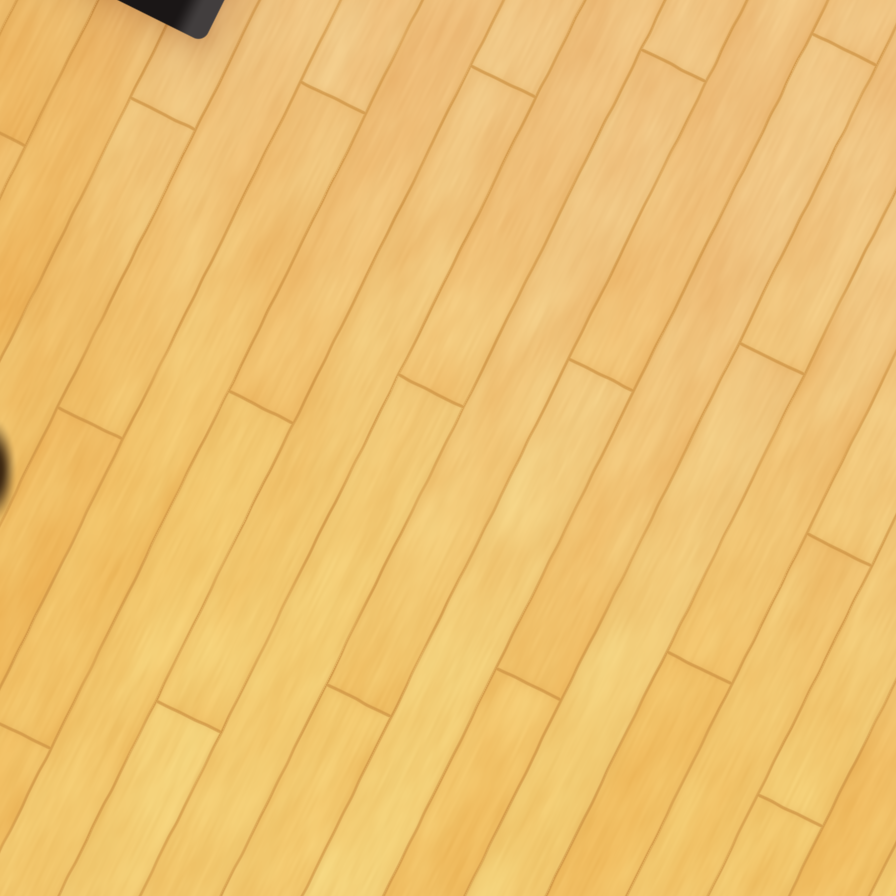
A Shadertoy shader for this texture:

```glsl
// Pale maple floor: slanted staggered planks with fine grain, thin seams and a dark furniture foot.

float hash(vec2 p) {
    vec3 q = fract(vec3(p.xyx) * 0.1031);
    q += dot(q, q.yzx + 33.33);
    return fract((q.x + q.y) * q.z);
}

float noise(vec2 p) {
    vec2 i = floor(p), f = fract(p);
    f = f * f * (3.0 - 2.0 * f);
    return mix(mix(hash(i), hash(i + vec2(1, 0)), f.x),
               mix(hash(i + vec2(0, 1)), hash(i + vec2(1, 1)), f.x), f.y);
}

float fbm(vec2 p) {
    float sum = 0.0, amp = 0.53;
    for (int i = 0; i < 4; i++) {
        sum += amp * noise(p);
        p = p * 2.03 + 17.3;
        amp *= 0.5;
    }
    return sum;
}

// Coverage of a soft line of the given half width at distance d
float line(float d, float halfWidth, float pixel) {
    return 1.0 - smoothstep(halfWidth - pixel, halfWidth + pixel, abs(d));
}

void mainImage(out vec4 fragColor, in vec2 fragCoord) {
    vec2 uv = fragCoord / iResolution.y;
    float pixel = 1.0 / iResolution.y;

    // Floor axes: x across the planks, y along them
    vec2 p = uv - vec2(0.4447, 0.5816);
    p = vec2(dot(p, vec2(0.8957, -0.4446)), dot(p, vec2(0.4446, 0.8957)));
    vec2 wobble = vec2(noise(vec2(p.y * 45.0, 3.0)), noise(vec2(p.x * 60.0, 8.0))) - 0.5;
    vec2 edge = p + wobble * 0.0013;

    // Staggered plank layout; the right-hand rows start lower
    vec2 size = vec2(0.0811, 0.791);
    float row = floor(edge.x / size.x);
    float along = edge.y - row * 0.4458 + step(5.5, row) * (0.258 - 0.06 * (row - 6.0));
    vec2 plank = vec2(row, floor(along / size.y));
    vec2 local = vec2(edge.x - row * size.x, along - plank.y * size.y);
    vec2 gap = min(local, size - local);
    float tone = hash(plank + 41.0);
    float tint = hash(plank + 87.0);

    // Base tone per plank, rosier toward the upper right
    vec3 color = mix(vec3(0.943, 0.738, 0.375), vec3(0.953, 0.812, 0.465), tone);
    float rosy = smoothstep(0.45, 1.35, uv.y + 0.45 * uv.x + 0.15 * tint);
    color = mix(color, vec3(0.937, 0.765, 0.53), 0.8 * rosy);
    color = mix(color, vec3(0.925, 0.705, 0.36), 0.55 * smoothstep(0.22, 0.0, uv.x) * uv.y);

    // Cloudy figure and fine streaked grain, shifted on every plank
    vec2 shift = vec2(tone, tint) * 50.0;
    float cloud = fbm(p * vec2(24.0, 10.0) + shift) - 0.5;
    float grain = noise(p * vec2(280.0, 28.0) + shift) - 0.5;
    float streak = fbm(p * vec2(90.0, 6.0) + shift) - 0.5;
    color += cloud * vec3(0.03, 0.10, 0.12);
    color += (grain * 0.024 + streak * 0.035) * vec3(0.7, 1.0, 1.1);

    // Seams of uneven strength, with a faint shadow beside them
    float wear = 0.5 + 0.5 * noise(vec2(p.y * 18.0, row * 7.0));
    float seam = line(gap.x, 0.0015, pixel) * wear;
    float joint = line(gap.y, 0.0017, pixel) * 0.9;
    float shadow = exp(-min(gap.x, gap.y) * 220.0);
    color = mix(color, vec3(0.86, 0.62, 0.29), 0.25 * shadow);
    color = mix(color, vec3(0.80, 0.57, 0.26), 0.75 * max(seam, joint));

    // Dark smudge on the left border
    float smudge = length((uv - vec2(-0.008, 0.475)) * vec2(1.0, 0.45));
    color *= mix(vec3(0.25, 0.2, 0.16), vec3(1.0), smoothstep(0.008, 0.028, smudge));

    // Rounded furniture foot with a soft contact shadow and a sheen near its end
    vec2 corner = vec2(p.x + 0.360, 0.2354 - p.y) + 0.012;
    float foot = length(max(corner, 0.0)) + min(max(corner.x, corner.y), 0.0) - 0.012;
    color *= 1.0 - 0.22 * exp(-max(foot, 0.0) * 45.0) * vec3(0.5, 0.8, 1.0);
    vec3 lacquer = vec3(0.10, 0.085, 0.085) + 0.16 * smoothstep(-0.03, -0.005, corner.x);
    color = mix(color, lacquer, smoothstep(pixel, -pixel, foot));

    fragColor = vec4(clamp(color, 0.0, 1.0), 1.0);
}
```
